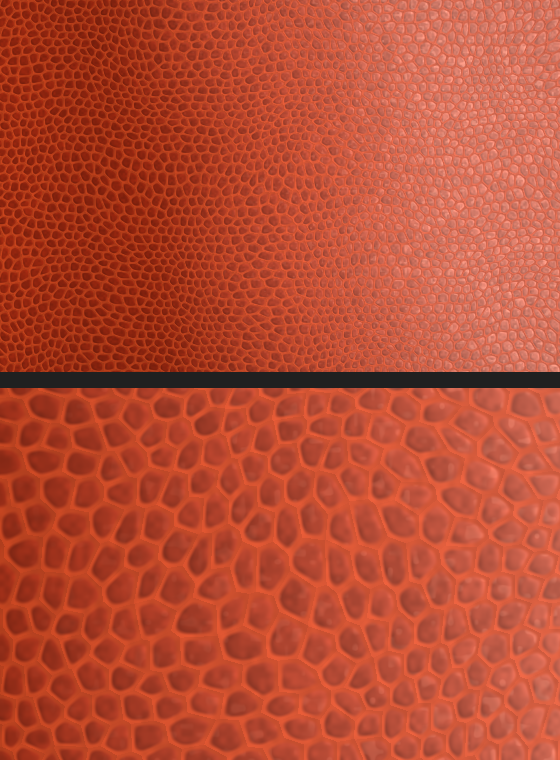
Top, the full canvas; bottom, a detail of the centre.
Reproduce this texture procedurally as a WebGL 2 fragment shader.

```glsl
#version 300 es
precision highp float;
// Pebbled orange leather: rounded Voronoi pebbles divided by brighter seams,
// lit from the right by a broad soft sheen. Colours follow the sheen, and
// each pebble gets rim shading, its own tone and a fine speckle.
uniform vec2 u_resolution;
out vec4 fragColor;

const float PEBBLES_PER_HEIGHT = 38.0;
const float JITTER = 0.54;
const vec2 LIGHT_DIRECTION = vec2(0.86, 0.51);

vec2 hash22(vec2 p) {
    vec3 q = fract(p.xyx * vec3(0.1031, 0.1030, 0.0973));
    q += dot(q, q.yzx + 33.33);
    return fract((q.xx + q.yz) * q.zy);
}

float valueNoise(vec2 p) {
    vec2 cell = floor(p);
    vec2 f = fract(p);
    f = f * f * (3.0 - 2.0 * f);
    float low = mix(hash22(cell).x, hash22(cell + vec2(1, 0)).x, f.x);
    float high = mix(hash22(cell + vec2(0, 1)).x, hash22(cell + vec2(1, 1)).x, f.x);
    return mix(low, high, f.y);
}

// Staggered, jittered pebble centre belonging to a grid cell
vec2 pebbleCentre(vec2 cell) {
    float stagger = 0.5 * mod(cell.y, 2.0) - 0.25;
    return cell + 0.5 + vec2(stagger, 0.0) + JITTER * (hash22(cell + 71.0) - 0.5);
}

// Returns the nearest centre (xy) and the rounded distance to the border (z)
vec3 pebbleField(vec2 p) {
    vec2 base = floor(p);
    vec2 nearest = base;
    float best = 1e5;
    for (int y = -2; y <= 2; y++)
    for (int x = -2; x <= 2; x++) {
        vec2 centre = pebbleCentre(base + vec2(x, y));
        float d = dot(centre - p, centre - p);
        if (d < best) { best = d; nearest = centre; }
    }
    // A soft minimum over the bisectors rounds the corners
    float total = 1e-6;
    for (int y = -2; y <= 2; y++)
    for (int x = -2; x <= 2; x++) {
        vec2 centre = pebbleCentre(base + vec2(x, y));
        vec2 span = centre - nearest;
        float len = length(span);
        if (len > 1e-3) {
            float d = dot(0.5 * (centre + nearest) - p, span / len);
            total += exp(-14.0 * d);
        }
    }
    return vec3(nearest, -log(total) / 14.0);
}

// Three-colour ramp across the sheen
vec3 ramp(vec3 dark, vec3 middle, vec3 pale, float t) {
    vec3 c = mix(dark, middle, smoothstep(0.22, 0.56, t));
    return mix(c, pale, smoothstep(0.47, 0.86, t));
}

void main() {
    vec2 uv = gl_FragCoord.xy / u_resolution;
    vec2 p = gl_FragCoord.xy / u_resolution.y * PEBBLES_PER_HEIGHT;
    float pixel = PEBBLES_PER_HEIGHT / u_resolution.y;

    // Slow warp bends the rows and varies the pebble size
    vec2 warp = vec2(valueNoise(p * 0.13), valueNoise(p * 0.13 + 40.0)) - 0.5;
    vec2 q = p * vec2(1.0, 1.07) + 2.6 * warp + 20.0;
    vec3 field = pebbleField(q);
    float border = field.z;
    vec2 tone = hash22(floor(field.xy * 16.0));

    // Pebble mask and its sloping rim
    float soft = max(0.07, 0.6 * pixel);
    float pebble = smoothstep(0.105 - soft, 0.105 + soft, border);
    float rim = pebble * (1.0 - smoothstep(0.12, 0.34, border));
    vec2 outward = (q - field.xy) / (length(q - field.xy) + 0.05);
    float facing = dot(outward, LIGHT_DIRECTION);

    // Broad sheen, leaning slightly from top to bottom
    float sheen = uv.x + 0.11 * (uv.y - 0.5) + 0.05 * (valueNoise(p * 0.09 + 9.0) - 0.5);
    vec3 pebbleColor = ramp(vec3(0.53, 0.135, 0.055), vec3(0.68, 0.27, 0.19),
                            vec3(0.84, 0.49, 0.42), sheen);
    vec3 seamColor = ramp(vec3(0.69, 0.23, 0.095), vec3(0.83, 0.33, 0.20),
                          vec3(0.86, 0.42, 0.32), sheen);
    vec3 color = mix(seamColor, pebbleColor, pebble);

    // Rim light, seam shadow and pebble tone
    float gloss = smoothstep(0.2, 0.75, sheen);
    color *= 1.0 + rim * facing * mix(0.13, 0.17, gloss);
    color *= 1.0 - (1.0 - pebble) * 0.07 * facing;
    color *= 1.0 + pebble * 0.10 * (tone.x - 0.5);

    // Fine speckle, with pale glints where the sheen is strong
    float grain = valueNoise(p * 4.5);
    color *= 1.0 + mix(0.08, 0.14, pebble) * (grain - 0.5);
    float glint = smoothstep(0.66, 0.92, valueNoise(p * 3.4 + 17.0));
    color += vec3(0.07, 0.075, 0.07) * glint * pebble * gloss;

    // Warm lift at the left edge and gentle corner falloff
    color *= 1.0 + 0.07 * (1.0 - smoothstep(0.0, 0.16, uv.x));
    vec2 fromCentre = uv - 0.5;
    color *= 1.02 - 0.12 * dot(fromCentre, fromCentre);
    fragColor = vec4(clamp(color, 0.0, 1.0), 1.0);
}
```
